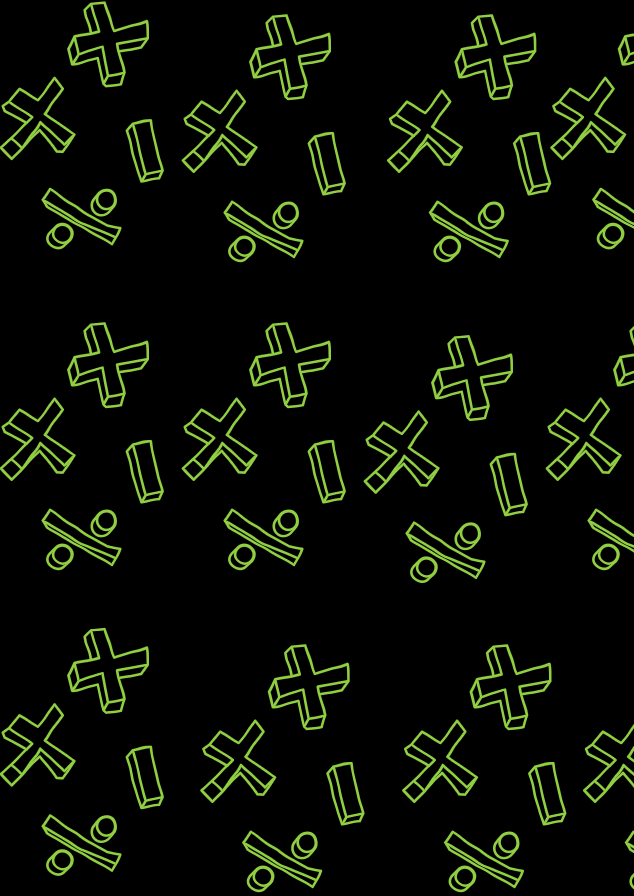
A Shadertoy shader for this pattern:

```glsl
// Hand-drawn arithmetic signs in green outline on black, four across and three down.
// Each sign is a distance field of strokes with extruded sides; one group of four
// signs is stamped at slightly irregular offsets. The canvas is 768 units high.

float hash(vec2 p) {
    vec3 q = fract(vec3(p.xyx) * 0.1031);
    q += dot(q, q.yzx + 33.33);
    return fract((q.x + q.y) * q.z);
}

float noise(vec2 p) {
    vec2 i = floor(p), f = fract(p);
    f = f * f * (3.0 - 2.0 * f);
    return mix(mix(hash(i), hash(i + vec2(1, 0)), f.x),
               mix(hash(i + vec2(0, 1)), hash(i + vec2(1, 1)), f.x), f.y);
}

float segment(vec2 p, vec2 a, vec2 b) {
    vec2 pa = p - a, ba = b - a;
    return length(pa - ba * clamp(dot(pa, ba) / dot(ba, ba), 0.0, 1.0));
}

// Open stroke through four points
float chain(vec2 p, vec2 a, vec2 b, vec2 c, vec2 d) {
    return min(segment(p, a, b), min(segment(p, b, c), segment(p, c, d)));
}

// Closed stroke around a twelve-cornered cross
float crossOutline(vec2 p, vec2 corner[12]) {
    float d = 1e5;
    for (int i = 0; i < 12; i++)
        d = min(d, segment(p, corner[i], corner[(i + 1) % 12]));
    return d;
}

float plusSign(vec2 p) {
    float d = crossOutline(p, vec2[12](
        vec2(78, 3), vec2(90, 2), vec2(98, 27), vec2(126, 18),
        vec2(127, 33), vec2(100, 38), vec2(107, 62), vec2(93, 65),
        vec2(88, 40), vec2(67, 46), vec2(64, 31), vec2(85, 27)));
    // Extruded sides
    d = min(d, chain(p, vec2(78, 3), vec2(73, 9), vec2(74, 15), vec2(78, 28)));
    d = min(d, chain(p, vec2(64, 31), vec2(59, 42), vec2(62, 55), vec2(67, 46)));
    d = min(d, chain(p, vec2(62, 55), vec2(84, 50), vec2(89, 72), vec2(93, 65)));
    d = min(d, chain(p, vec2(89, 72), vec2(91, 74), vec2(104, 72), vec2(107, 62)));
    return min(d, chain(p, vec2(127, 33), vec2(121, 41), vec2(112, 43), vec2(102, 44)));
}

float timesSign(vec2 p) {
    float d = crossOutline(p, vec2[12](
        vec2(17, 76), vec2(33, 86), vec2(47, 67), vec2(54, 76),
        vec2(39, 98), vec2(64, 115), vec2(55, 124), vec2(35, 105),
        vec2(19, 127), vec2(9, 119), vec2(28, 101), vec2(8, 87)));
    // Extruded sides
    d = min(d, chain(p, vec2(8, 87), vec2(2, 91), vec2(4, 95), vec2(23, 106)));
    d = min(d, chain(p, vec2(9, 119), vec2(1, 126), vec2(10, 136), vec2(19, 127)));
    d = min(d, chain(p, vec2(19, 127), vec2(34, 111), vec2(49, 130), vec2(54, 130)));
    return min(d, segment(p, vec2(54, 130), vec2(64, 115)));
}

float minusSign(vec2 p) {
    float d = chain(p, vec2(114, 106), vec2(129, 103), vec2(139, 146), vec2(125, 149));
    d = min(d, segment(p, vec2(125, 149), vec2(114, 106)));
    d = min(d, chain(p, vec2(114, 106), vec2(109, 112), vec2(112, 125), vec2(121, 155)));
    return min(d, chain(p, vec2(125, 149), vec2(121, 155), vec2(136, 153), vec2(139, 146)));
}

// Short cylinder: a front ring and the rim of its swept body
float cylinder(vec2 p, vec2 front, vec2 back, float radius) {
    return min(abs(length(p - front) - radius + 0.5),
               abs(segment(p, front, back) - radius));
}

float divideSign(vec2 p) {
    float d = chain(p, vec2(43, 162), vec2(37, 171), vec2(40, 177), vec2(96, 209));
    d = min(d, chain(p, vec2(96, 209), vec2(103, 195), vec2(92, 193), vec2(68, 180)));
    d = min(d, segment(p, vec2(68, 180), vec2(43, 162)));
    d = min(d, chain(p, vec2(38, 172), vec2(52, 180), vec2(70, 191), vec2(99, 203)));
    d = min(d, cylinder(p, vec2(91, 171), vec2(87, 176), 8.3));
    return min(d, cylinder(p, vec2(53.5, 200), vec2(49, 204.5), 8.3));
}

float signGroup(vec2 p) {
    // Slight wobble of the pen
    p += 1.4 * (vec2(noise(p * 0.09), noise(p * 0.09 + 40.0)) - 0.5);
    return min(min(plusSign(p), timesSign(p)), min(minusSign(p), divideSign(p)));
}

void mainImage(out vec4 fragColor, in vec2 fragCoord) {
    float pixel = 768.0 / iResolution.y;
    vec2 p = vec2(fragCoord.x, iResolution.y - fragCoord.y) * pixel;

    // Left and top of every group, one row per entry
    vec4 left[3] = vec4[3](vec4(0, 156, 332, 472), vec4(0, 156, 312, 468), vec4(0, 172, 345, 500));
    vec4 top[3] = vec4[3](vec4(0, 11, 11, 0), vec4(275, 275, 286, 275), vec4(537, 551, 551, 551));

    float d = 1e5;
    for (int row = 0; row < 3; row++)
        for (int column = 0; column < 4; column++) {
            vec2 local = p - vec2(left[row][column], top[row][column]);
            // Skip groups that cannot reach this point
            vec2 outside = abs(local - vec2(70, 107)) - vec2(75, 112);
            if (max(outside.x, outside.y) < 0.0) d = min(d, signGroup(local));
        }

    float ink = clamp((1.1 - d) / pixel + 0.5, 0.0, 1.0);
    fragColor = vec4(vec3(0.57, 0.81, 0.26) * ink, 1.0);
}
```
